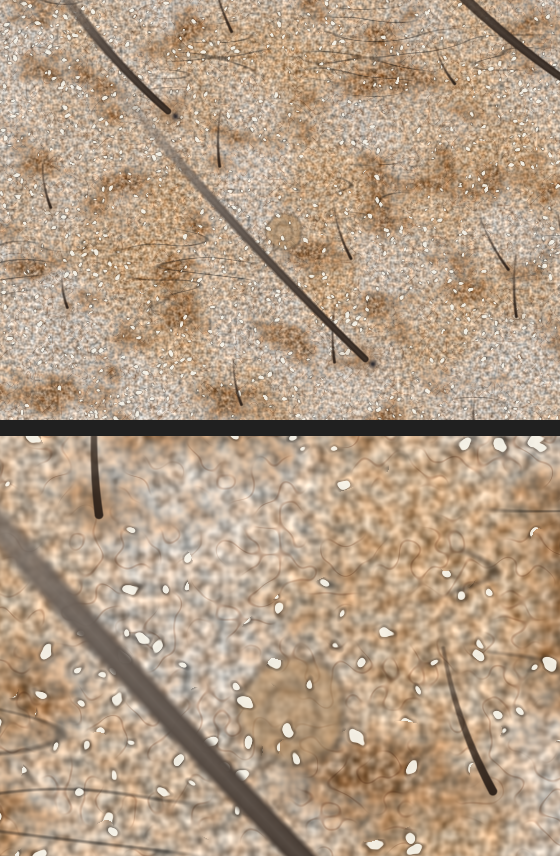
Top, the full canvas; bottom, a detail of the centre.
Write a WebGL 2 fragment shader that draws this texture.

```glsl
#version 300 es
precision highp float;
// Magnified skin: mottled beige and brown patches under a fine glittering grain,
// crossed by thick soft hairs and scattered short ones. Gradient noise makes the
// skin, jittered cells place glints and short hairs, bent segments form the hairs.
uniform vec2 u_resolution;
out vec4 fragColor;

const float TAU = 6.2831853;
const vec3 PALE = vec3(0.77, 0.715, 0.66);
const vec3 TAN = vec3(0.755, 0.63, 0.495);
const vec3 BROWN = vec3(0.57, 0.42, 0.28);
const vec3 GLINT = vec3(0.97, 0.96, 0.92);
const vec3 HAIR_DARK = vec3(0.17, 0.125, 0.095);
const vec3 HAIR_GRAY = vec3(0.43, 0.39, 0.36);

vec2 hash2(vec2 p) {
  vec3 q = fract(p.xyx * vec3(0.1031, 0.1030, 0.0973));
  q += dot(q, q.yzx + 33.33);
  return fract((q.xx + q.yz) * q.zy);
}

float cornerSlope(vec2 cell, vec2 offset) {
  float angle = TAU * hash2(cell).x;
  return dot(vec2(cos(angle), sin(angle)), offset);
}

float gradientNoise(vec2 p) {
  vec2 c = floor(p), f = p - c;
  vec2 u = f * f * f * (f * (f * 6.0 - 15.0) + 10.0), e = vec2(1, 0);
  return mix(mix(cornerSlope(c, f), cornerSlope(c + e.xy, f - e.xy), u.x),
             mix(cornerSlope(c + e.yx, f - e.yx), cornerSlope(c + 1.0, f - 1.0), u.x), u.y);
}

float fbm(vec2 p) {
  float sum = 0.0, gain = 1.0;
  for (int i = 0; i < 4; i++) {
    sum += gain * gradientNoise(p);
    p = mat2(1.6, 1.2, -1.2, 1.6) * p + 17.3;
    gain *= 0.5;
  }
  return sum;
}

// Squashed, randomly turned specks: x = bright core, y = dark rim.
vec2 glints(vec2 p, float density, float soft) {
  vec2 result = vec2(0), cell = floor(p);
  float ragged = 0.22 * gradientNoise(p * 2.3);
  for (int k = 0; k < 9; k++) {
    vec2 id = cell + vec2(k % 3, k / 3) - 1.0;
    vec2 spot = hash2(id + 50.0), kind = hash2(id + 210.0);
    float angle = TAU * spot.x;
    vec2 q = mat2(cos(angle), sin(angle), -sin(angle), cos(angle)) * (p - id - spot);
    float d = length(q * vec2(1.0, 1.6)) + ragged - mix(0.16, 0.46, kind.y * kind.y);
    float shown = step(kind.x, density);
    result = max(result, shown * vec2(1.0 - smoothstep(-soft, soft, d),
                                      1.0 - smoothstep(0.0, 0.28, d)));
  }
  return result;
}

// Bent tapering strand: x = coverage, y = position from root to tip, z = distance across.
vec3 strand(vec2 p, vec2 root, vec2 tip, float bend, vec2 widths, vec2 softs) {
  vec2 axis = tip - root;
  float t = clamp(dot(p - root, axis) / dot(axis, axis), 0.0, 1.0);
  vec2 side = normalize(vec2(-axis.y, axis.x));
  float d = distance(p, root + axis * t + side * bend * 4.0 * t * (1.0 - t));
  float w = mix(widths.x, widths.y, t), soft = mix(softs.x, softs.y, t);
  return vec3(1.0 - smoothstep(w - soft, w + soft, d), t, d / w);
}

float spot(vec2 p, vec2 center, float radius) {
  vec2 q = (p - center) / radius;
  return exp(-dot(q, q));
}

vec3 skin(vec2 p, float px) {
  float grain = 0.65 * gradientNoise(p * 85.0) + 0.55 * gradientNoise(p * 165.0 + 9.0);
  float warmth = 0.72 - 0.75 * length((p - vec2(0.78, 0.55)) * vec2(0.8, 0.9));
  warmth += 0.95 * fbm(p * 4.0 + 3.0) + 0.25 * grain;
  vec3 color = mix(PALE, TAN, smoothstep(0.0, 1.0, warmth));
  float patches = fbm(p * vec2(6.0, 8.0) + 31.0) + 0.3 * grain;
  color = mix(color, BROWN, 0.72 * smoothstep(0.08, 0.5, patches));
  // Grain, tint flecks and thin crevices
  color += 0.46 * grain + 0.05 * fbm(p * 9.0 + 70.0);
  color += vec3(0.07, -0.02, -0.09) * gradientNoise(p * 70.0 + 40.0);
  float crevice = 1.0 - smoothstep(0.0, 0.07, abs(gradientNoise(p * 48.0 + 5.0)));
  color *= 1.0 - vec3(0.12, 0.17, 0.2) * crevice * smoothstep(-0.15, 0.2, gradientNoise(p * 22.0));
  // Sparse level wrinkles
  float wrinkle = 1.0 - smoothstep(0.0, 0.06, abs(gradientNoise(p * vec2(5.0, 24.0) + 12.0)));
  color *= 1.0 - 0.35 * wrinkle * smoothstep(0.12, 0.35, gradientNoise(p * 4.0 + 60.0));
  // Ringed pore
  vec2 pore = vec2(0.677, 0.448);
  float r = distance(p, pore) + 0.006 * gradientNoise(p * 30.0);
  color = mix(color, vec3(0.69, 0.54, 0.37), 0.6 * (1.0 - smoothstep(0.035, 0.05, r)));
  color *= 1.0 - 0.2 * exp(-pow((r - 0.043) / 0.004, 2.0)) - 0.15 * exp(-pow((r - 0.022) / 0.004, 2.0));
  // Glints, thicker in clusters
  float density = 0.15 + 0.45 * fbm(p * 6.0 + 90.0) + 0.12 * smoothstep(0.7, 0.0, p.x) * p.y;
  vec2 glint = glints(p * 62.0, density, 62.0 * px);
  color *= 1.0 - 0.28 * (glint.y - glint.x * glint.y);
  return mix(color, GLINT, 0.92 * glint.x);
}

vec3 shortHairs(vec3 color, vec2 p, float px) {
  vec2 cell = floor(p / 0.32);
  for (int k = 0; k < 9; k++) {
    vec2 id = cell + vec2(k % 3, k / 3) - 1.0;
    vec2 h = hash2(id + 133.0), g = hash2(id + 77.0);
    vec2 root = (id + 0.1 + 0.8 * h) * 0.32;
    vec2 tip = root + mix(0.08, 0.15, g.y) * normalize(vec2(0.12 - 0.8 * g.x, 1.0));
    vec3 s = strand(p, root, tip, 0.005, vec2(0.0034, 0.0014), vec2(px, 1.5 * px));
    float shown = step(fract(h.x * 7.0 + g.y), 0.8);
    color = mix(color, BROWN, 0.45 * shown * spot(p, root, 0.018));
    color = mix(color, HAIR_DARK, shown * s.x * mix(0.95, 0.4, s.y));
  }
  return color;
}

vec3 thickHairs(vec3 color, vec2 p, float px) {
  vec4 ends[3] = vec4[3](vec4(0.40, 0.735, 0.14, 1.03), vec4(0.87, 0.145, 0.295, 0.77), vec4(1.42, 0.76, 1.08, 1.03));
  float fades[3] = float[3](0.55, 0.9, 0.15);
  for (int i = 0; i < 3; i++) {
    vec2 root = ends[i].xy;
    vec3 s = strand(p, root, ends[i].zw, 0.012, vec2(0.0075, 0.0125), vec2(px, 0.002 + 0.006 * fades[i]));
    color = mix(color, BROWN, 0.6 * spot(p, root, 0.035));
    float gray = fades[i] * smoothstep(0.0, 0.8, s.y) + 0.25 * (1.0 - min(s.z, 1.0));
    float opacity = 0.97 - 0.75 * fades[i] * smoothstep(0.55, 1.0, s.y);
    color = mix(color, mix(HAIR_DARK, HAIR_GRAY, gray), s.x * opacity);
    color = mix(color, vec3(0.12, 0.12, 0.15), 0.9 * spot(p, root + vec2(0.018, -0.012), 0.008));
  }
  return color;
}

void main() {
  vec2 p = gl_FragCoord.xy / u_resolution.y;
  float px = 1.0 / u_resolution.y;
  vec3 color = thickHairs(shortHairs(skin(p, px), p, px), p, px);
  fragColor = vec4(clamp(color, 0.0, 1.0), 1.0);
}
```
